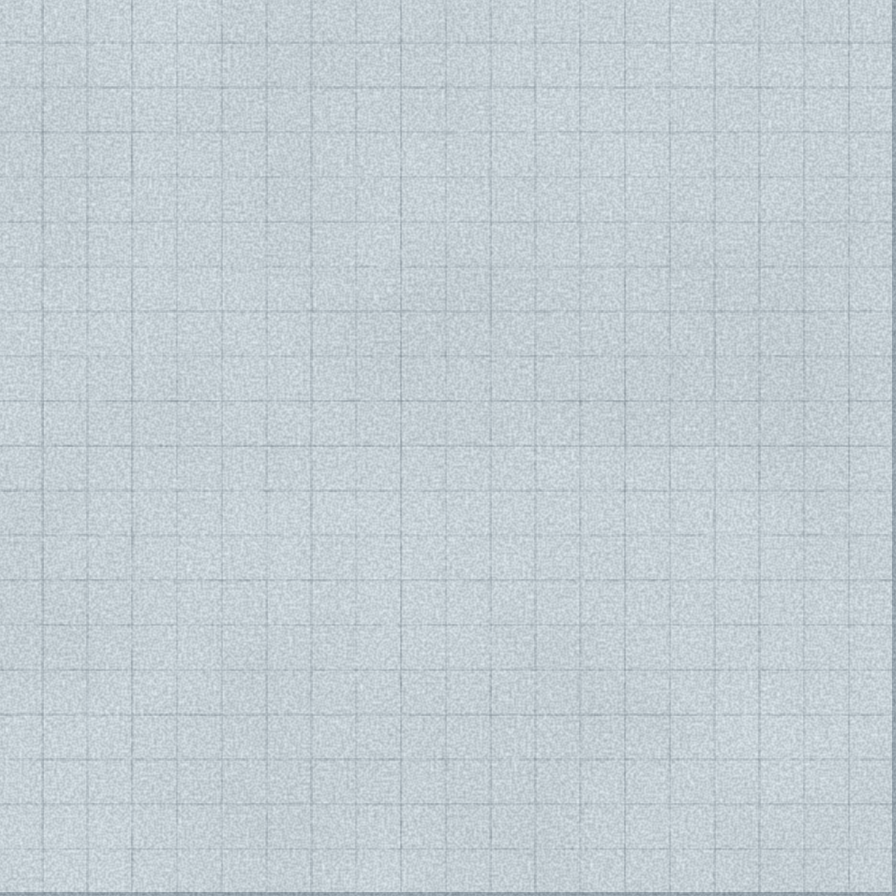
Reproduce this pattern procedurally as a WebGL 2 fragment shader.

```glsl
#version 300 es
precision highp float;
precision highp int;

uniform vec2 u_resolution;
out vec4 fragColor;

const float REPEATS = 20.0;
const float LINE_INSET = 0.0024;
const float LINE_HALF_WIDTH = 0.0013;
const float BORDER_WIDTH = 0.0045;
const vec3 PAPER = vec3(0.773, 0.813, 0.835);
const vec3 LINE_INK = vec3(0.59, 0.635, 0.665);
const vec3 BORDER_INK = vec3(0.53, 0.585, 0.625);

float hash(ivec2 cell, uint seed) {
    uvec2 c = uvec2(cell);
    uint h = c.x * 1597u + c.y * 51749u + seed * 7919u;
    h = (h ^ (h >> 16)) * 73244475u;
    h = (h ^ (h >> 15)) * 73244475u;
    h ^= h >> 16;
    return float(h & 65535u) / 65536.0;
}

float cornerSlope(ivec2 cell, vec2 offset, uint seed) {
    float angle = 6.28319 * hash(cell, seed);
    return dot(vec2(cos(angle), sin(angle)), offset);
}

float gradientNoise(vec2 p, uint seed) {
    vec2 base = floor(p);
    ivec2 cell = ivec2(base);
    vec2 f = p - base;
    vec2 w = f * f * f * (f * (f * 6.0 - 15.0) + 10.0);
    float low = mix(cornerSlope(cell, f, seed),
                    cornerSlope(cell + ivec2(1, 0), f - vec2(1.0, 0.0), seed), w.x);
    float high = mix(cornerSlope(cell + ivec2(0, 1), f - vec2(0.0, 1.0), seed),
                     cornerSlope(cell + ivec2(1, 1), f - vec2(1.0, 1.0), seed), w.x);
    return mix(low, high, w.y);
}

// Broad cloudy patches, halving in strength per octave
float mottling(vec2 p) {
    float sum = 0.0;
    float amplitude = 0.5;
    float frequency = 4.0;
    for (uint octave = 0u; octave < 4u; octave++) {
        sum += amplitude * gradientNoise(p * frequency, octave);
        amplitude *= 0.6;
        frequency *= 2.1;
    }
    return sum;
}

// Fine fibres with a faint woven direction
float paperGrain(vec2 p) {
    float coarse = gradientNoise(p * 187.0, 11u);
    float fine = gradientNoise(p * 331.0, 12u);
    float threads = gradientNoise(p * vec2(70.0, 310.0), 13u)
                  + gradientNoise(p * vec2(310.0, 70.0), 14u);
    return 0.065 * coarse + 0.105 * fine + 0.025 * threads;
}

float band(float distanceToCentre, float halfWidth, float pixel) {
    return 1.0 - smoothstep(halfWidth - 0.5 * pixel, halfWidth + 0.5 * pixel, distanceToCentre);
}

// One family of rules, each with its own strength and uneven ink
float wornRules(float across, float along, float pixel, uint seed) {
    float position = across * REPEATS;
    float index = floor(position + 0.5);
    float distanceToRule = abs(position - index) / REPEATS;
    float strength = mix(0.24, 0.46, hash(ivec2(int(index), 3), seed));
    float wear = 1.0 + 0.7 * gradientNoise(vec2(along * 34.0, index + 0.37), seed + 1u)
                     + 0.6 * gradientNoise(vec2(along * 130.0, index + 0.61), seed + 2u);
    return band(distanceToRule, LINE_HALF_WIDTH, pixel) * strength * clamp(wear, 0.2, 1.6);
}

void main() {
    vec2 uv = gl_FragCoord.xy / u_resolution;
    float pixel = 1.0 / min(u_resolution.x, u_resolution.y);

    // Paper tone
    float shade = 0.045 * mottling(uv) + paperGrain(uv);

    // Square grid
    float vertical = wornRules(uv.x + LINE_INSET, uv.y, pixel, 21u);
    float horizontal = wornRules(uv.y - LINE_INSET, uv.x, pixel, 31u);
    float ink = 1.0 - (1.0 - vertical) * (1.0 - horizontal);
    vec3 color = mix(PAPER, LINE_INK, ink);

    // Darker right and lower borders
    float edgeDistance = min(1.0 - uv.x, uv.y);
    color = mix(color, BORDER_INK, 0.7 * band(edgeDistance, BORDER_WIDTH, pixel));

    fragColor = vec4(clamp(color + shade, 0.0, 1.0), 1.0);
}
```
